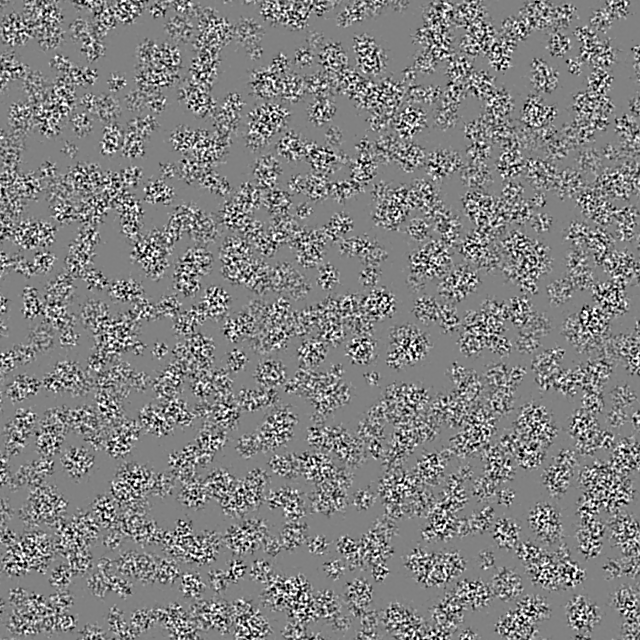
Give the GLSL for this texture, as a Shadertoy shader.

```glsl
const float CELLS = 16.0;         // blob grid cells per canvas height
const int BLOBS_PER_CELL = 3;
const float GRAIN_SCALE = 182.0;  // grain lattice cells per canvas height
const float MID_GRAY = 0.506;
const float GRAIN_CONTRAST = 0.64;

// Integer hash: two values in 0..1
vec2 hash2(vec2 cell, int salt) {
    uvec2 v = uvec2(ivec2(cell) + 4096 + salt * 977);
    v = v * 1664525u + 1013904223u;
    v.x += v.y * 1664525u;
    v.y += v.x * 1664525u;
    v ^= v >> 16u;
    v.x += v.y * 1664525u;
    v.y += v.x * 1664525u;
    v ^= v >> 16u;
    return vec2(v & 65535u) / 65536.0;
}

float cornerSlope(vec2 cell, vec2 offset, int salt) {
    float angle = 6.28319 * hash2(cell, salt).x;
    return dot(vec2(cos(angle), sin(angle)), offset);
}

float gradientNoise(vec2 p, int salt) {
    vec2 i = floor(p), f = fract(p);
    vec2 u = f * f * f * (f * (f * 6.0 - 15.0) + 10.0);
    vec2 e = vec2(1.0, 0.0);
    float low = mix(cornerSlope(i, f, salt),
                    cornerSlope(i + e, f - e, salt), u.x);
    float high = mix(cornerSlope(i + e.yx, f - e.yx, salt),
                     cornerSlope(i + 1.0, f - 1.0, salt), u.x);
    return mix(low, high, u.y);
}

vec2 rotate(vec2 p, float angle) {
    float c = cos(angle), s = sin(angle);
    return vec2(c * p.x - s * p.y, s * p.x + c * p.y);
}

// Two turned fine layers hide the lattice, a weak coarse one varies the tone
float grain(vec2 p, float scale) {
    return gradientNoise(rotate(p, 0.5) * scale, 11)
         + gradientNoise(rotate(p, 1.3) * scale * 1.13, 12)
         + 0.3 * gradientNoise(rotate(p, 0.9) * scale * 0.5, 13);
}

// x: grain strength of scattered soft discs, y: their faint halos
vec2 blobField(vec2 p) {
    vec2 home = floor(p * CELLS);
    float energy = 0.0, halo = 0.0;
    for (int y = -1; y <= 1; y++)
    for (int x = -1; x <= 1; x++)
    for (int k = 0; k < BLOBS_PER_CELL; k++) {
        vec2 cell = home + vec2(x, y);
        vec2 center = (cell + hash2(cell, 20 + k)) / CELLS;
        vec2 traits = hash2(cell, 40 + k);
        float radius = mix(0.013, 0.028, traits.x);
        float strength = mix(0.35, 1.2, sqrt(traits.y));
        float d = length(p - center) / radius;
        float disc = strength * (1.0 - smoothstep(0.5, 1.15, d));
        energy += disc * disc;
        halo = max(halo, strength * (1.0 - smoothstep(0.8, 1.8, d)));
    }
    return vec2(min(sqrt(energy), 1.6), halo);
}

void mainImage(out vec4 fragColor, in vec2 fragCoord) {
    vec2 p = fragCoord / iResolution.y;

    // Ragged blob outlines
    vec2 wobble = vec2(gradientNoise(p * 110.0, 1), gradientNoise(p * 110.0, 2));
    vec2 field = blobField(p + 0.009 * wobble);

    // Stray specks thin out around the blobs
    float stray = smoothstep(0.1, 0.5, gradientNoise(p * 120.0, 3));
    float strength = field.x + field.y * (0.05 + 0.3 * stray) + 0.012;

    // Speckle on a flat gray ground
    float gray = MID_GRAY + GRAIN_CONTRAST * strength * grain(p, GRAIN_SCALE);
    fragColor = vec4(vec3(clamp(gray, 0.0, 1.0)), 1.0);
}
```
